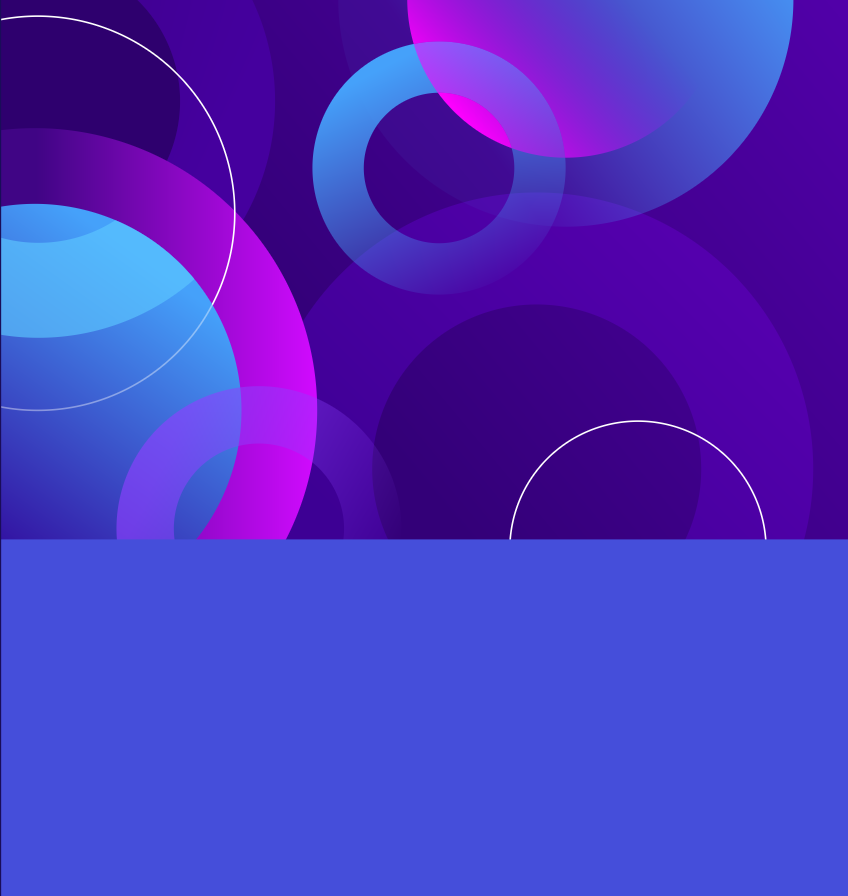
Give the GLSL for this background, as a WebGL 2 fragment shader.

```glsl
#version 300 es
precision highp float;
// Overlapping translucent discs and rings on a deep violet backdrop, above a
// flat blue panel. Each shape is a circle distance function, tinted by a linear
// ramp and blended back to front. Lengths are in units of the canvas height.

#define PANEL_TOP 0.398
#define LINE_HALF_WIDTH 0.0009
#define EDGE_WIDTH 0.0013
#define PANEL_COLOR vec3(0.27, 0.305, 0.855)
#define NIGHT vec3(0.20, 0.0, 0.47)
#define VIOLET vec3(0.33, 0.0, 0.68)
#define INDIGO vec3(0.20, 0.08, 0.64)
#define AZURE vec3(0.27, 0.63, 0.98)
#define MAGENTA vec3(0.82, 0.04, 1.0)
#define LILAC vec3(0.55, 0.25, 1.0)

uniform vec2 u_resolution;
out vec4 fragColor;

// Antialiased coverage of a signed distance
float coverage(float dist) {
    return clamp(0.5 - dist * u_resolution.y, 0.0, 1.0);
}

float disc(vec2 p, vec2 center, float radius) {
    return coverage(length(p - center) - radius);
}

float ring(vec2 p, vec2 center, float outer, float inner) {
    return disc(p, center, outer) - disc(p, center, inner);
}

float outline(vec2 p, vec2 center, float radius) {
    return coverage(abs(length(p - center) - radius) - LINE_HALF_WIDTH);
}

// Linear gradient: 0 at point a, 1 at point b
float ramp(vec2 p, vec2 a, vec2 b) {
    vec2 axis = b - a;
    return clamp(dot(p - a, axis) / dot(axis, axis), 0.0, 1.0);
}

void main() {
    vec2 p = gl_FragCoord.xy / u_resolution.y;

    // Backdrop
    vec3 color = mix(NIGHT, VIOLET, ramp(p, vec2(0.35, 0.6), vec2(0.95, 1.1)));

    // Wide violet ring on the right
    float wideRing = ring(p, vec2(0.599, 0.4766), 0.3086, 0.1836);
    vec3 wideTint = mix(vec3(0.24, 0.0, 0.58), VIOLET, ramp(p, vec2(0.4), vec2(0.75)));
    color = mix(color, wideTint, wideRing);

    // Dim ring in the upper left corner, with a darker core
    vec2 cornerCenter = vec2(0.043, 0.887);
    float cornerRing = ring(p, cornerCenter, 0.264, 0.158);
    float cornerFade = ramp(p, vec2(0.0, 1.0), vec2(0.26, 0.87));
    color = mix(color, vec3(0.18, 0.0, 0.43), disc(p, cornerCenter, 0.158));
    color = mix(color, vec3(0.27, 0.0, 0.62), cornerRing * mix(0.4, 1.0, cornerFade));

    // Magenta disc and the blue disc nested in it
    vec2 leftCenter = vec2(0.039, 0.542);
    float blueDisc = disc(p, leftCenter, 0.2305);
    vec3 magentaTint = mix(vec3(0.25, 0.02, 0.52), MAGENTA, ramp(p, vec2(0.04, 0.5), vec2(0.354, 0.5)));
    vec3 blueTint = mix(INDIGO, AZURE, ramp(p, vec2(0.0, 0.4), vec2(0.2, 0.68)));
    color = mix(color, magentaTint, disc(p, leftCenter, 0.315));
    color = mix(color, blueTint, blueDisc);
    color = mix(color, vec3(0.36, 0.78, 1.0), 0.65 * cornerRing * blueDisc);

    // Lilac ring resting on the panel
    float lilacRing = ring(p, vec2(0.289, 0.41), 0.159, 0.095);
    color = mix(color, LILAC, 0.65 * lilacRing * ramp(p, vec2(0.45, 0.4), vec2(0.2, 0.52)));

    // Azure disc cut by the top edge
    vec2 topCenter = vec2(0.6315, 1.001);
    float topFade = ramp(p, vec2(0.57, 0.8), vec2(0.88, 1.02));
    color = mix(color, AZURE, disc(p, topCenter, 0.254) * mix(0.06, 0.9, topFade));

    // Azure ring fading downward
    float azureRing = ring(p, vec2(0.49, 0.8125), 0.1413, 0.084);
    color = mix(color, AZURE, azureRing * (1.0 - ramp(p, vec2(0.42, 0.92), vec2(0.55, 0.67))));

    // Glowing disc, thinned where it crosses the ring
    float glow = 1.0 - ramp(p, vec2(0.53, 0.85), vec2(0.70, 1.0));
    vec3 glowTint = mix(vec3(0.45, 0.15, 0.92), vec3(1.0, 0.0, 1.0), glow);
    color = mix(color, glowTint, disc(p, topCenter, 0.177) * glow * (1.0 - 0.4 * azureRing));

    // Thin white circles
    float leftLine = outline(p, vec2(0.042, 0.762), 0.22) * mix(1.0, 0.4, blueDisc);
    float rightLine = outline(p, vec2(0.712, 0.387), 0.143);
    color = mix(color, vec3(1.0), max(leftLine, rightLine));

    // Flat panel and the dark hairline on the left edge
    color = mix(color, PANEL_COLOR, coverage(p.y - PANEL_TOP));
    color = mix(color, vec3(0.10, 0.05, 0.35), coverage(p.x - EDGE_WIDTH));

    fragColor = vec4(color, 1.0);
}
```
